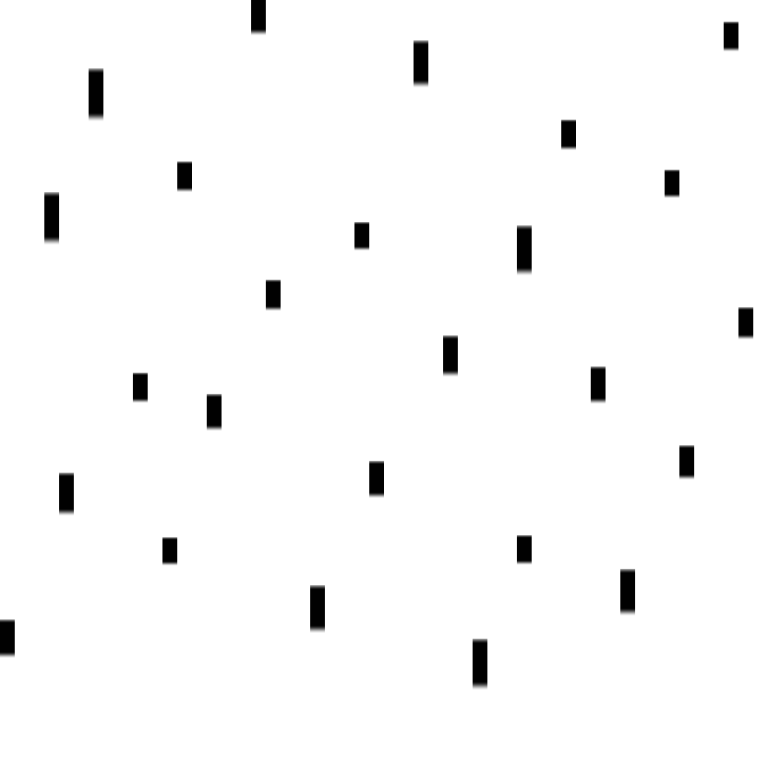
Reproduce this pattern procedurally as a WebGL 2 fragment shader.

```glsl
#version 300 es
precision highp float;
// Sparse black rain: short vertical bars with soft ends, falling in narrow columns on white.

uniform vec2 u_resolution;
out vec4 fragColor;

float hash(vec2 p) {
    return fract(sin(dot(p, vec2(127.1, 311.7))) * 43758.5453);
}

// Ink of one bar: crisp sides, a short fade at the head, a longer one at the tail.
float rainBar(vec2 p, vec2 corner, vec2 size, vec2 pixel) {
    vec2 fromCentre = abs(p - corner - 0.5 * size);
    vec2 cover = clamp((0.5 * size - fromCentre) / pixel + 0.5, 0.0, 1.0);
    float along = (p.y - corner.y) / size.y;
    float tail = smoothstep(0.0, 0.18, along);
    float head = 1.0 - smoothstep(0.9, 1.06, along);
    return cover.x * cover.y * tail * head;
}

void main() {
    vec2 pixel = 1.0 / u_resolution;
    vec2 p = gl_FragCoord.xy * pixel;
    const float columns = 52.0;
    float ink = 0.0;

    // Multi-jittered 5 x 5 scatter: every bar gets its own slice in x and in y.
    for (int k = 0; k < 25; k++) {
        vec2 cell = vec2(k % 5, k / 5);
        vec2 jitter = vec2(hash(cell + 3.0), 1.6 * hash(cell + 17.0) - 0.3);
        vec2 slice = mod(vec2(2.0 * cell.y, 3.0 * cell.x + 1.0), 5.0);
        vec2 spot = (cell + (slice + jitter) / 5.0) / 5.0;

        vec2 corner = vec2(floor(spot.x * columns) / columns, 0.08 + 0.88 * spot.y);
        vec2 size = vec2(1.0 / columns, mix(0.036, 0.071, hash(cell + 41.0)));
        ink = max(ink, rainBar(p, corner, size, pixel));
    }

    fragColor = vec4(mix(vec3(1.0), vec3(0.005), ink), 1.0);
}
```
